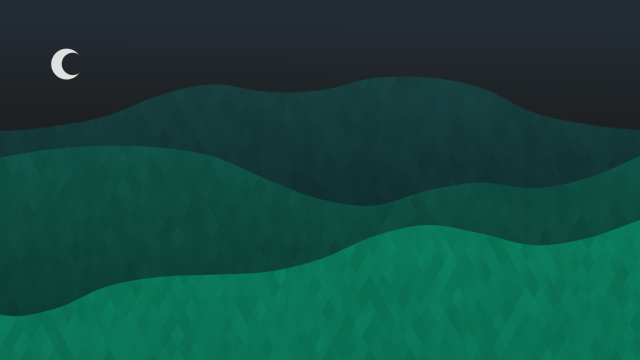
Give the GLSL for this background, as a Shadertoy shader.

```glsl
// Night landscape: a crescent moon in a dark sky above three rolling hills.
// Each hill is a smooth spline ridge filled with a vertical gradient and
// a faint mosaic of tall rhombic facets shaded by a hash.

const int SPANS = 12;                          // spline spans across the canvas
const vec2 FACET_SIZE = vec2(0.038, 0.068);    // rhomb width and height

// Ridge heights, evenly spaced, with one extra knot beyond each side
const float FAR_RIDGE[15] = float[15](0.655, 0.637, 0.649, 0.678, 0.736,
    0.766, 0.745, 0.749, 0.783, 0.785, 0.757, 0.688, 0.655, 0.639, 0.637);
const float MID_RIDGE[15] = float[15](0.525, 0.562, 0.586, 0.595, 0.590,
    0.565, 0.502, 0.447, 0.429, 0.470, 0.493, 0.477, 0.505, 0.567, 0.640);
const float NEAR_RIDGE[15] = float[15](0.220, 0.127, 0.141, 0.204, 0.231,
    0.237, 0.245, 0.280, 0.343, 0.375, 0.352, 0.319, 0.338, 0.389, 0.440);

float hash(vec2 cell, float seed) {
    vec3 p = fract(vec3(cell, seed) * vec3(0.1031, 0.1030, 0.0973));
    p += dot(p, p.yzx + 33.33);
    return fract((p.x + p.y) * p.z);
}

// Catmull-Rom height at x in 0..1
float ridgeHeight(float knots[15], float x) {
    float s = clamp(x, 0.0, 1.0) * float(SPANS);
    int i = min(int(s), SPANS - 1);
    float t = s - float(i);
    float a = knots[i], b = knots[i + 1], c = knots[i + 2], d = knots[i + 3];
    return b + 0.5 * t * (c - a + t * (2.0 * a - 5.0 * b + 4.0 * c - d
             + t * (3.0 * (b - c) + d - a)));
}

// Random value per unit cell, blended over a narrow seam between cells
float cellShade(vec2 q, float seam, float seed) {
    vec2 cell = floor(q);
    vec2 f = clamp((q - cell - 0.5) / seam + 0.5, 0.0, 1.0);
    float low = mix(hash(cell, seed), hash(cell + vec2(1, 0), seed), f.x);
    float high = mix(hash(cell + vec2(0, 1), seed), hash(cell + 1.0, seed), f.x);
    return mix(low, high, f.y) - 0.5;
}

// Single rhombs mixed with streaks leaning either way
float facets(vec2 p, float pixel, float seed) {
    vec2 g = p / FACET_SIZE;
    vec2 q = vec2(g.x + g.y, g.x - g.y) + 40.0;
    float seam = clamp(pixel * length(1.0 / FACET_SIZE), 0.02, 1.0);
    return 0.55 * cellShade(q, seam, seed)
         + 0.30 * cellShade(q * vec2(0.5, 1.0), seam, seed + 7.0)
         + 0.30 * cellShade(q * vec2(1.0, 0.5), seam, seed + 13.0);
}

float disc(vec2 p, vec2 centre, float radius, float pixel) {
    return 1.0 - smoothstep(-pixel, pixel, length(p - centre) - radius);
}

vec3 skyColor(vec2 p) {
    float h = p.y + 0.015 * p.x;
    vec3 horizon = vec3(0.115, 0.127, 0.133);
    vec3 zenith = vec3(0.140, 0.175, 0.210);
    return mix(horizon, zenith, smoothstep(0.62, 1.04, h));
}

// Lays one faceted hill over the scene; span holds the gradient's low and high y
vec3 addHill(vec3 scene, vec2 p, float ridge, vec2 span, vec3 low, vec3 high,
             float contrast, float seed, float pixel) {
    float lift = clamp((p.y - span.x) / (span.y - span.x), 0.0, 1.0);
    vec3 hill = mix(low, high, lift) * (1.0 + contrast * facets(p, pixel, seed));
    return mix(scene, hill, smoothstep(-pixel, pixel, ridge - p.y));
}

void mainImage(out vec4 fragColor, in vec2 fragCoord) {
    vec2 p = fragCoord / iResolution.y;
    float x = fragCoord.x / iResolution.x;
    float pixel = 0.75 / iResolution.y;

    // Sky and crescent
    vec3 color = skyColor(p);
    float moon = disc(p, vec2(0.185, 0.822), 0.0428, pixel)
               * (1.0 - disc(p, vec2(0.2025, 0.8225), 0.0310, pixel));
    color = mix(color, vec3(0.88), moon);

    // Hills from back to front
    color = addHill(color, p, ridgeHeight(FAR_RIDGE, x), vec2(0.43, 0.76),
        vec3(0.065, 0.185, 0.190), vec3(0.090, 0.245, 0.242), 0.14, 3.0, pixel);
    color = addHill(color, p, ridgeHeight(MID_RIDGE, x), vec2(0.13, 0.58),
        vec3(0.045, 0.245, 0.200), vec3(0.058, 0.318, 0.268), 0.15, 29.0, pixel);
    color = addHill(color, p, ridgeHeight(NEAR_RIDGE, x), vec2(0.0, 0.38),
        vec3(0.038, 0.446, 0.330), vec3(0.035, 0.470, 0.345), 0.16, 61.0, pixel);

    fragColor = vec4(color, 1.0);
}
```
